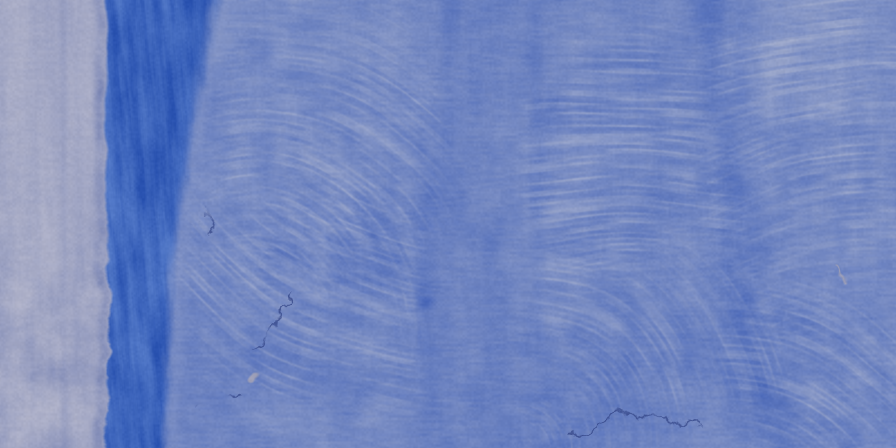
A WebGL 1 fragment shader for this texture:

```glsl
precision highp float;
// Weathered plaster wall: pale lilac trim, a deep blue stripe and brushed blue paint with cracks.
uniform vec2 u_resolution;

const vec3 WALL_DEEP = vec3(0.32, 0.43, 0.73);
const vec3 WALL_PALE = vec3(0.59, 0.64, 0.79);
const vec3 STRIPE_DARK = vec3(0.16, 0.32, 0.69);
const vec3 STRIPE_LIGHT = vec3(0.32, 0.47, 0.78);
const vec3 TRIM_SHADE = vec3(0.51, 0.55, 0.72);
const vec3 TRIM_LIGHT = vec3(0.69, 0.70, 0.79);
const vec3 CRACK_COLOR = vec3(0.20, 0.27, 0.53);
const vec3 CHIP_COLOR = vec3(0.70, 0.67, 0.70);
const float BRISTLES = 150.0;
const float STROKE_GAIN = 0.48;
const float MOTTLE = 0.34;

float hash(vec2 p) {
  return fract(sin(dot(p, vec2(127.1, 311.7))) * 43758.5453);
}
float noise(vec2 p) {
  vec2 i = floor(p), f = fract(p);
  f = f * f * (3.0 - 2.0 * f);
  return mix(mix(hash(i), hash(i + vec2(1, 0)), f.x),
             mix(hash(i + vec2(0, 1)), hash(i + vec2(1, 1)), f.x), f.y);
}
float fbm(vec2 p) {
  float sum = 0.0, amp = 0.5;
  for (int i = 0; i < 5; i++) {
    sum += amp * noise(p);
    p = mat2(1.6, 1.2, -1.2, 1.6) * p + 7.3;
    amp *= 0.5;
  }
  return sum;
}
float bump(float x, float width) {
  return exp(-x * x / (width * width));
}
float segment(vec2 p, vec2 a, vec2 b) {
  vec2 d = b - a;
  return length(p - a - d * clamp(dot(p - a, d) / dot(d, d), 0.0, 1.0));
}

// Thin, broken bristle marks on arcs around a hub, fading out of an ellipse
float sweep(vec2 p, vec2 hub, vec2 middle, vec2 extent) {
  vec2 d = p - hub;
  float r = length(d) + 0.03 * noise(p * 5.0);
  float along = atan(d.y, d.x) * length(middle - hub);
  float fine = noise(vec2(r * BRISTLES, along * 9.0));
  float wide = noise(vec2(r * BRISTLES * 0.3, along * 6.0 + 9.0));
  float patchy = fbm(p * 7.0 + hub);
  float mask = 1.0 - smoothstep(0.4, 1.15, length((p - middle) / extent) + 1.2 * (patchy - 0.48));
  return (0.9 * fine * fine + 0.35 * wide - 0.42) * mask;
}

float wallTone(vec2 p) {
  float fall = 1.0 - p.y;
  float x = p.x + 0.10 * (fbm(p * vec2(5.0, 3.5)) - 0.48);
  float uneven = 0.3 + 1.4 * fbm(p * vec2(9.0, 5.0) + 11.0);
  float tone = 0.47 + 0.08 * bump(x - 0.72, 0.22) - 0.05 * fall;
  // Broad, worn vertical bands
  float ridge = 0.99 - 0.05 * fall;
  tone -= 0.11 * smoothstep(ridge - 0.05, ridge + 0.03, x) * (1.0 - smoothstep(1.05, 1.28, x));
  tone -= uneven * (0.09 * bump(x - ridge, 0.03) + 0.12 * bump(x - 1.20 - 0.04 * fall, 0.02));
  tone -= 0.21 * uneven * bump(x - 1.60 - 0.11 * fall * fall, 0.045);
  tone += smoothstep(1.60, 1.76, x - 0.08 * fall) * (0.22 - 0.20 * fall);
  // Overlapping brush sweeps
  float strokes = sweep(p, vec2(0.55, 0.25), vec2(0.78, 0.68), vec2(0.28, 0.38));
  strokes += sweep(p, vec2(1.05, 1.05), vec2(0.70, 0.30), vec2(0.32, 0.34));
  strokes += 1.2 * sweep(p, vec2(1.38, -1.2), vec2(1.40, 0.66), vec2(0.24, 0.36));
  strokes += sweep(p, vec2(1.95, -0.2), vec2(1.83, 0.68), vec2(0.26, 0.42));
  strokes += sweep(p, vec2(1.15, 0.0), vec2(1.42, 0.22), vec2(0.30, 0.24));
  strokes += sweep(p, vec2(1.6, -0.25), vec2(1.83, 0.16), vec2(0.24, 0.24));
  tone += STROKE_GAIN * strokes;
  // Rim of one sweep and the darker wash above it
  float rim = length(p - vec2(1.02, 0.75)) - 0.47;
  tone += 0.12 * bump(rim, 0.008) * bump(p.x - 0.78, 0.13) * step(p.y, 0.6);
  tone -= 0.09 * bump(length(p - vec2(0.82, 0.48)), 0.13);
  // Clouds, mottling, dry drags and grain
  tone += 0.30 * (fbm(p * 5.0 + 3.0) - 0.48) + MOTTLE * (fbm(p * 17.0) - 0.48);
  tone += 0.28 * (fbm(vec2(p.x * 32.0, p.y * 9.0)) - 0.48);
  tone += 0.18 * (noise(p * vec2(35.0, 170.0)) - 0.5);
  return tone - 0.35 * bump(length((p - vec2(0.95, 0.325)) * vec2(1.0, 1.5)), 0.017);
}

float cracks(vec2 p) {
  vec2 q = p + 0.075 * (vec2(fbm(p * 26.0), fbm(p * 26.0 + 40.0)) - 0.48);
  float d = segment(q, vec2(0.65, 0.345), vec2(0.572, 0.225));
  d = min(d, segment(q, vec2(0.468, 0.49), vec2(0.445, 0.55)));
  d = min(d, segment(q, vec2(0.44, 0.09), vec2(0.54, 0.10)));
  d = min(d, segment(q, vec2(1.28, 0.015), vec2(1.37, 0.09)));
  d = min(d, segment(q, vec2(1.37, 0.09), vec2(1.56, 0.06)));
  return (1.0 - smoothstep(0.0, 0.003 + 1.0 / u_resolution.y, d)) * smoothstep(0.1, 0.6, noise(p * 28.0 + 5.0));
}

void main() {
  vec2 p = gl_FragCoord.xy / u_resolution * vec2(2.0, 1.0);
  float pixel = 1.0 / u_resolution.y;
  vec3 color = mix(WALL_DEEP, WALL_PALE, clamp(wallTone(p), -0.2, 1.15));
  color = mix(color, CRACK_COLOR, 0.75 * cracks(p));
  vec2 wob = p + 0.012 * (noise(p * 60.0) - 0.5);
  float chip = min(length(wob - vec2(0.566, 0.158)) - 0.006, segment(wob, vec2(1.865, 0.405), vec2(1.89, 0.37)) - 0.001);
  color = mix(color, CHIP_COLOR, 0.7 * (1.0 - smoothstep(-pixel, 2.0 * pixel, chip)));

  // Deep blue stripe with a slanted, feathered right side
  float side = p.x - 0.374 - 0.096 * pow(p.y, 2.2) - 0.035 * (fbm(p * vec2(24.0, 8.0)) - 0.48);
  color = mix(color, WALL_PALE, 0.25 * bump(side - 0.022, 0.02));
  float drag = 0.6 * fbm(vec2(p.x * 60.0 + p.y * 5.0, p.y * 5.0)) + 0.4 * fbm(p * vec2(26.0, 14.0));
  vec3 stripe = mix(STRIPE_DARK, STRIPE_LIGHT, clamp(drag * 2.2 - 0.55, 0.0, 1.0));
  color = mix(color, stripe, 1.0 - smoothstep(-0.015, 0.012 + 0.018 * p.y, side));

  // Lilac trim with upright folds, smears and a ragged edge
  float low = 1.0 - smoothstep(0.30, 0.65, p.y);
  float edge = p.x - 0.237 - 0.03 * (fbm(vec2(p.y * 18.0, p.x * 9.0)) - 0.48) * (0.5 + low) - 0.01 * bump(p.y - 0.38, 0.12);
  float folds = 0.74 + 0.5 * (fbm(vec2(p.x * 40.0, p.y * 4.0)) - 0.48) - 0.2 * bump(p.x - 0.143, 0.01);
  folds += low * 1.1 * (fbm(p * vec2(17.0, 12.0) + 20.0) - 0.54) + 0.15 * (noise(p * vec2(45.0, 120.0)) - 0.5);
  folds -= 0.9 * bump(edge + 0.014, 0.013) * fbm(p * vec2(30.0, 20.0));
  vec3 trim = mix(TRIM_SHADE, TRIM_LIGHT, clamp(folds, -0.3, 1.15));
  color = mix(color, trim, 1.0 - smoothstep(-0.003 - pixel, 0.003 + pixel, edge));
  gl_FragColor = vec4(color + 0.03 * (noise(p * 200.0) - 0.5), 1.0);
}
```
